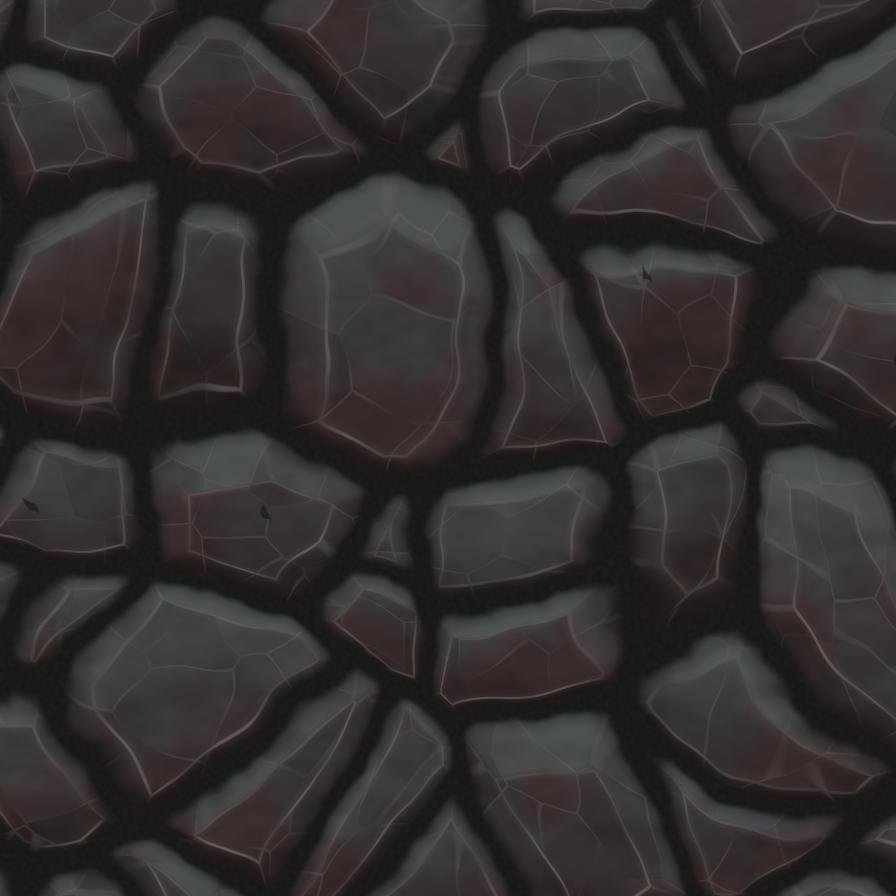
Reproduce this texture procedurally as a Shadertoy shader.

```glsl
// Dark cobbled rock wall: faceted stones with pale chipped ridges and black joints.

#define STONES_ACROSS 5.6
#define SIZE_SPREAD 0.36
#define WARP 0.5
#define JOINT 0.062
#define JOINT_SOFTNESS 0.03
#define CORNER_ROUNDING 0.05
#define LINE_WIDTH 0.014
#define FACET_SCALE 2.3
#define RED_AMOUNT 0.55

const vec3 JOINT_COLOR = vec3(0.098, 0.098, 0.099);
const vec3 SHADOW = vec3(0.145, 0.132, 0.132);
const vec3 PLUM = vec3(0.205, 0.188, 0.194);
const vec3 SLATE = vec3(0.242, 0.245, 0.252);
const vec3 PALE = vec3(0.305, 0.318, 0.320);
const vec3 RUST = vec3(0.255, 0.165, 0.165);
const vec3 RIDGE = vec3(0.47, 0.44, 0.43);

vec2 hash2(vec2 p) {
    vec3 q = fract(p.xyx * vec3(0.1031, 0.1030, 0.0973));
    q += dot(q, q.yzx + 33.33);
    return fract((q.xx + q.yz) * q.zy);
}

// Gradient noise, roughly -0.6 to 0.6
float corner(vec2 i, vec2 f, vec2 o) {
    float a = 6.2832 * hash2(i + o).x;
    return dot(vec2(cos(a), sin(a)), f - o);
}
float noise(vec2 p) {
    vec2 i = floor(p), f = p - i;
    vec2 u = f * f * f * (f * (f * 6.0 - 15.0) + 10.0);
    return mix(mix(corner(i, f, vec2(0, 0)), corner(i, f, vec2(1, 0)), u.x),
               mix(corner(i, f, vec2(0, 1)), corner(i, f, vec2(1, 1)), u.x), u.y);
}
float fbm(vec2 p) {
    return noise(p) + 0.5 * noise(p * 2.1 + 7.0) + 0.25 * noise(p * 4.3 + 19.0);
}

// Stone centre in xy, size weight in z
vec3 seed(vec2 cell) {
    return vec3(cell + 0.5 + 0.82 * (hash2(cell) - 0.5),
                SIZE_SPREAD * (2.0 * hash2(cell + 91.0).x - 1.0));
}

// Small flat planes: distance to the nearest crease in x, plane tone in y
vec2 facets(vec2 p) {
    vec2 base = floor(p), id = base;
    float first = 9.0, second = 9.0;
    for (int y = -1; y <= 1; y++)
    for (int x = -1; x <= 1; x++) {
        vec2 c = base + vec2(x, y);
        float d = length(c + hash2(c + 5.0) - p);
        if (d < first) { second = first; first = d; id = c; }
        else second = min(second, d);
    }
    return vec2(second - first, hash2(id + 40.0).x - 0.5);
}

float stroke(float d, float width) {
    return 1.0 - smoothstep(0.25 * width, width, abs(d));
}

vec3 ramp(float t) {
    vec3 c = mix(SHADOW, PLUM, smoothstep(0.0, 0.36, t));
    c = mix(c, SLATE, smoothstep(0.34, 0.66, t));
    return mix(c, PALE, smoothstep(0.62, 1.0, t));
}

void mainImage(out vec4 fragColor, in vec2 fragCoord) {
    vec2 flatP = fragCoord / iResolution.y * STONES_ACROSS + 3.0;
    vec2 p = flatP + WARP * vec2(noise(flatP * 0.6), noise(flatP * 0.6 + 17.0));
    p += 0.07 * vec2(noise(flatP * 2.7 + 3.0), noise(flatP * 2.7 + 31.0));

    // Owning stone: weighted Voronoi
    vec2 base = floor(p), id = base;
    float best = 1e5;
    for (int y = -2; y <= 2; y++)
    for (int x = -2; x <= 2; x++) {
        vec3 s = seed(base + vec2(x, y));
        float d = dot(p - s.xy, p - s.xy) - s.z;
        if (d < best) { best = d; id = base + vec2(x, y); }
    }
    vec3 stone = seed(id);
    vec2 local = p - stone.xy;

    // Inner radius of the stone
    float radius = 0.75;
    for (int y = -2; y <= 2; y++)
    for (int x = -2; x <= 2; x++) {
        if (x == 0 && y == 0) continue;
        vec3 s = seed(id + vec2(x, y));
        float len = length(s.xy - stone.xy);
        radius = min(radius, 0.5 * (len + (stone.z - s.z) / len));
    }
    radius = max(radius, 0.24);

    // Rounded outline, and bevel depth q that reaches 1 at the inner face
    float outline = 0.0, q1 = 9.0, q2 = 9.0, inset = 0.1, lit = 0.0, total = 0.0;
    for (int y = -2; y <= 2; y++)
    for (int x = -2; x <= 2; x++) {
        if (x == 0 && y == 0) continue;
        vec2 other = id + vec2(x, y);
        vec3 s = seed(other);
        vec2 toward = s.xy - stone.xy;
        float len = length(toward);
        vec2 n = toward / len;
        float e = 0.5 * (len + (stone.z - s.z) / len) - dot(local, n);
        float w = JOINT + (radius - JOINT) * (0.32 + 0.3 * hash2(other + id * 3.0).y + 0.13 * n.y);
        float q = e / w;
        outline += exp(-e / CORNER_ROUNDING);
        float k = exp(-8.0 * q);
        lit += n.y * k;
        total += k;
        if (q < q1) { q2 = q1; q1 = q; inset = w; }
        else q2 = min(q2, q);
    }
    float edge = -CORNER_ROUNDING * log(outline) + 0.03 * noise(flatP * 7.0);
    lit /= total;
    float face = smoothstep(0.88, 1.08, q1);
    float height = clamp(local.y / radius, -1.3, 1.3);

    // Tone: lit upper bevels, dim lower ones, brushed planes
    vec2 plane = facets(p * FACET_SCALE + 13.0 * hash2(id + 8.0));
    float brush = fbm(flatP * vec2(2.2, 3.4));
    float tone = mix(0.46 + 0.36 * lit + 0.12 * height, 0.42 + 0.17 * height, face);
    tone += 0.2 * brush + 0.15 * plane.y + 0.16 * (hash2(id + 60.0).x - 0.5);
    tone += 0.05 * noise(flatP * vec2(9.0, 14.0));
    vec3 color = ramp(tone);

    // Rust stains, mostly on the lower half
    float rust = smoothstep(0.0, 0.6, fbm(flatP * 1.3 + 50.0) + 0.2 - 0.28 * height);
    color = mix(color, RUST * (0.6 + 0.75 * tone), RED_AMOUNT * rust * (1.0 - smoothstep(0.5, 0.85, tone)));

    // Pale ridges: rim of the face, bevel corners, fine creases
    float wear = smoothstep(-0.3, 0.4, noise(flatP * 2.4 + 70.0));
    float rim = stroke((q1 - 1.0) * inset, LINE_WIDTH) * (0.16 + 0.3 * wear) * (1.0 - 0.4 * lit);
    float glow = stroke((q1 - 1.0) * inset, 4.0 * LINE_WIDTH) * 0.08;
    float spokes = stroke((q2 - q1) * inset * 0.7, LINE_WIDTH) * (1.0 - face) * 0.28 * wear;
    float creases = stroke(plane.x / FACET_SCALE * 0.6, 0.8 * LINE_WIDTH) * 0.24 * (1.0 - wear);
    color = mix(color, RIDGE, clamp(max(max(rim, spokes), creases) + glow, 0.0, 0.7));

    // A dark chip on some stones
    vec2 chipP = local - 0.25 * radius * (hash2(id + 23.0) - 0.5) + 0.04 * noise(flatP * 12.0);
    float chip = abs(chipP.x + 0.4 * chipP.y) + 0.55 * abs(chipP.y);
    float chipped = step(0.72, hash2(id + 77.0).y);
    color = mix(color, JOINT_COLOR, 0.7 * chipped * (1.0 - smoothstep(0.02, 0.04, chip)));

    // Shaded rims and grainy joints
    color *= mix(0.78, 1.0, smoothstep(JOINT, JOINT + 0.1, edge));
    vec3 joint = JOINT_COLOR + 0.018 * noise(flatP * 30.0);
    color = mix(joint, color, smoothstep(JOINT - JOINT_SOFTNESS, JOINT + JOINT_SOFTNESS, edge));
    fragColor = vec4(color, 1.0);
}
```
